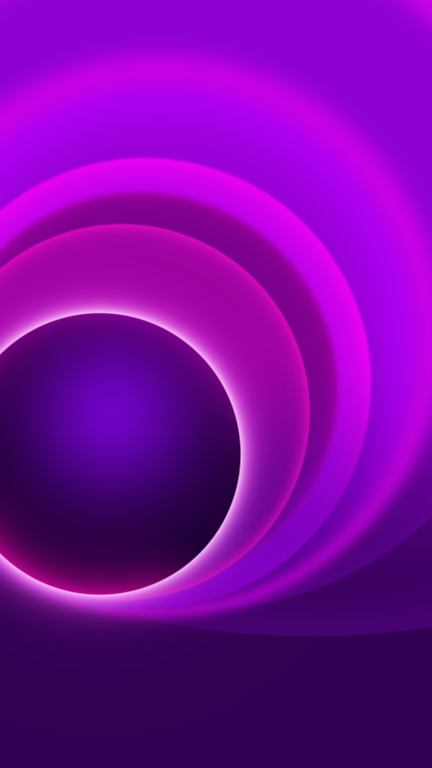
Write a Shadertoy shader that draws this background.

```glsl
// Nested glowing discs that nearly touch at the lower left, on a violet dusk.
// Each disc is a signed distance to a circle, painted from the largest to the
// smallest with exponential rims; light fades with height. Unit: canvas width.

#define DUSK    vec3(0.19, 0.005, 0.32)
#define VIOLET  vec3(0.55, 0.005, 0.82)
#define ELECTRIC vec3(0.70, 0.00, 1.00)
#define MAGENTA vec3(0.93, 0.01, 0.95)
#define PLUM    vec3(0.47, 0.005, 0.54)
#define ROSE    vec3(0.96, 0.05, 0.80)
#define HOT     vec3(1.00, 0.82, 1.00)
#define NIGHT   vec3(0.11, 0.00, 0.19)
#define CORE    vec3(0.43, 0.01, 0.76)
#define HALO_WIDTH 0.042
#define HOT_WIDTH  0.017

// Signed distance to a circle, negative inside.
float circle(vec2 p, vec2 center, float radius) {
    return length(p - center) - radius;
}

// Coverage of a shape whose edge is blurred by the given half width.
float cover(float d, float blur) {
    return 1.0 - smoothstep(-blur, blur, d);
}

float bell(float x, float width) {
    x /= width;
    return exp(-x * x);
}

// Backdrop with two faint, very wide arcs.
vec3 backdrop(vec2 p, float light, float px) {
    vec3 col = mix(DUSK, VIOLET, light);
    float horizon = circle(p, vec2(0.718, 2.157), 1.852);
    float wide = circle(p, vec2(0.463, 1.148), 0.780);
    float fade = smoothstep(0.15, 0.6, p.x) * (1.0 - light);
    vec3 lift = vec3(0.09, 0.002, 0.13);
    col += lift * fade * cover(horizon, 2.0 * px) * exp(min(horizon, 0.0) * 7.0);
    col += lift * fade * cover(wide, 3.0 * px) * exp(min(wide, 0.0) * 12.0);
    float corner = bell(wide - 0.045, 0.05) * smoothstep(1.45, 1.75, p.y);
    return mix(col, MAGENTA, 0.6 * corner);
}

// Soft outer ring: pink crest, electric violet just inside.
vec3 outerRing(vec3 col, vec2 p, float light) {
    float d = circle(p, vec2(0.370, 0.988), 0.627);
    float width = mix(0.020, 0.046, light);
    vec3 inside = mix(vec3(0.30, 0.005, 0.52), vec3(0.60, 0.005, 0.84), light);
    col = mix(col, inside, cover(d, width));
    col = mix(col, ELECTRIC, 0.65 * light * bell(d + 1.3 * width, 1.5 * width));
    return mix(col, vec3(0.82, 0.01, 0.90), mix(0.55, 0.75, light) * bell(d, width));
}

// Bright band with a dark crescent in it.
vec3 band(vec3 col, vec2 p, float px) {
    float d = circle(p, vec2(0.336, 0.889), 0.523);
    float light = smoothstep(0.5, 0.98, p.y);
    vec3 tint = mix(vec3(0.68, 0.005, 0.90), MAGENTA, exp(min(d, 0.0) / 0.06));
    tint = mix(vec3(0.43, 0.005, 0.72), tint, 0.15 + 0.85 * light);
    col = mix(col, tint, cover(d, 0.004 + px));

    float hollow = circle(p, vec2(0.324, 0.875), 0.458);
    vec3 shade = mix(vec3(0.34, 0.005, 0.55), PLUM, light);
    shade += vec3(0.16, 0.0, 0.10) * exp(min(hollow, 0.0) / 0.025);
    return mix(col, shade, cover(hollow, 0.012));
}

// Plum disc with a thin rose rim.
vec3 plumDisc(vec3 col, vec2 p, float px) {
    float d = circle(p, vec2(0.282, 0.824), 0.435);
    float light = smoothstep(0.5, 1.0, p.y);
    vec3 tint = mix(vec3(0.28, 0.005, 0.50), vec3(0.61, 0.01, 0.62), light);
    tint = mix(tint, ROSE, 0.75 * exp(min(d, 0.0) / 0.018));
    return mix(col, tint, cover(d, 0.002 + px));
}

// Dark orb with a violet core, wrapped in a white-hot halo.
vec3 orb(vec3 col, vec2 p, float px) {
    vec2 center = vec2(0.231, 0.727);
    float d = circle(p, center, 0.326);
    vec2 dir = normalize(p - center + 1e-5);

    float outside = max(d, 0.0);
    col = mix(col, vec3(0.86, 0.08, 0.88), 0.75 * exp(-outside / HALO_WIDTH));
    col = mix(col, HOT, 0.95 * exp(-outside / HOT_WIDTH));

    vec3 body = mix(NIGHT, CORE, bell(length(p - vec2(0.26, 0.82)), 0.20));
    float rim = exp(min(d, 0.0) / 0.045);
    float upper = smoothstep(-0.3, 0.7, dir.y);
    float lower = smoothstep(0.35, 1.0, dot(dir, vec2(-0.37, -0.93)));
    body += rim * (upper * vec3(0.30, 0.0, 0.22) + lower * vec3(0.62, 0.01, 0.36));
    return mix(col, body, cover(d, 0.001 + px));
}

void mainImage(out vec4 fragColor, in vec2 fragCoord) {
    vec2 p = fragCoord / iResolution.x;
    float px = 0.7 / iResolution.x;
    float light = smoothstep(0.35, 1.05, p.y);

    vec3 col = backdrop(p, light, px);
    col = outerRing(col, p, light);
    col = band(col, p, px);
    col = plumDisc(col, p, px);
    col = orb(col, p, px);
    fragColor = vec4(clamp(col, 0.0, 1.0), 1.0);
}
```
